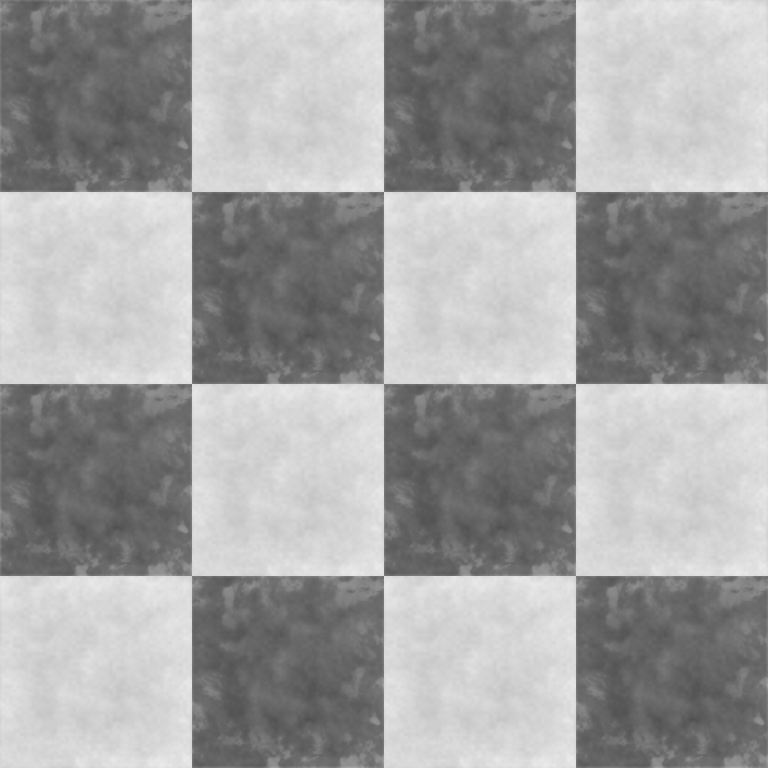
Give the GLSL for this pattern, as a Shadertoy shader.

```glsl
const float TILES = 4.0;          // tiles across and down
const float DARK_GREY = 0.395;
const float LIGHT_GREY = 0.822;
const float WEAR_REACH = 0.27;    // how far edge wear creeps inward, in tiles
const float RIM_WIDTH = 0.014;    // pale worn rim, in tiles
const float CLOUD_SCALE = 5.0;
const float BLOTCH_SCALE = 13.0;
const float GRAIN_SCALE = 52.0;

float hash(vec2 p) {
    return fract(sin(dot(p, vec2(127.1, 311.7))) * 43758.5453);
}

float valueNoise(vec2 p) {
    vec2 cell = floor(p);
    vec2 f = fract(p);
    f = f * f * (3.0 - 2.0 * f);
    float low = mix(hash(cell), hash(cell + vec2(1.0, 0.0)), f.x);
    float high = mix(hash(cell + vec2(0.0, 1.0)), hash(cell + vec2(1.0, 1.0)), f.x);
    return mix(low, high, f.y);
}

float fbm(vec2 p) {
    float sum = 0.0;
    float amplitude = 0.5;
    for (int octave = 0; octave < 4; octave++) {
        sum += amplitude * valueNoise(p);
        p = mat2(1.6, 1.2, -1.2, 1.6) * p + 7.3;
        amplitude *= 0.5;
    }
    return sum / 0.9375;
}

void mainImage(out vec4 fragColor, in vec2 fragCoord) {
    vec2 grid = fragCoord / iResolution.xy * TILES;
    vec2 tile = floor(grid);
    vec2 local = fract(grid);
    float pixel = TILES / min(iResolution.x, iResolution.y);

    // Distance to the nearest tile edge
    vec2 toEdge = min(local, 1.0 - local);
    float edgeDistance = min(toEdge.x, toEdge.y);

    // Surface layers, identical in every tile
    float cloud = fbm(local * CLOUD_SCALE + 3.1) - 0.5;
    vec2 warp = vec2(cloud, -cloud) * 1.5;
    float blotch = fbm(local * BLOTCH_SCALE + warp + 21.7) - 0.5;
    float grain = valueNoise(local * GRAIN_SCALE + 5.0) - 0.5;

    // Wear gathers along the edges with a ragged inner limit
    float nearEdge = 1.0 - smoothstep(0.0, WEAR_REACH, edgeDistance + 0.2 * cloud);
    float scuffs = nearEdge * smoothstep(-0.02, 0.22, blotch);
    float rim = 1.0 - smoothstep(0.0, RIM_WIDTH, edgeDistance);

    float darkTile = DARK_GREY + 0.13 * cloud + 0.14 * blotch + 0.025 * grain
                   + 0.025 * nearEdge + 0.11 * scuffs + 0.07 * rim;
    float lightTile = LIGHT_GREY + 0.11 * cloud + 0.07 * blotch + 0.03 * grain
                    + 0.045 * nearEdge + 0.015 * scuffs - 0.02 * rim;

    // Checkerboard with smoothed seams
    float parity = mod(tile.x + tile.y, 2.0) * 2.0 - 1.0;
    float darkness = 0.5 + 0.5 * parity * clamp(2.0 * edgeDistance / pixel, 0.0, 1.0);
    fragColor = vec4(vec3(mix(lightTile, darkTile, darkness)), 1.0);
}
```
